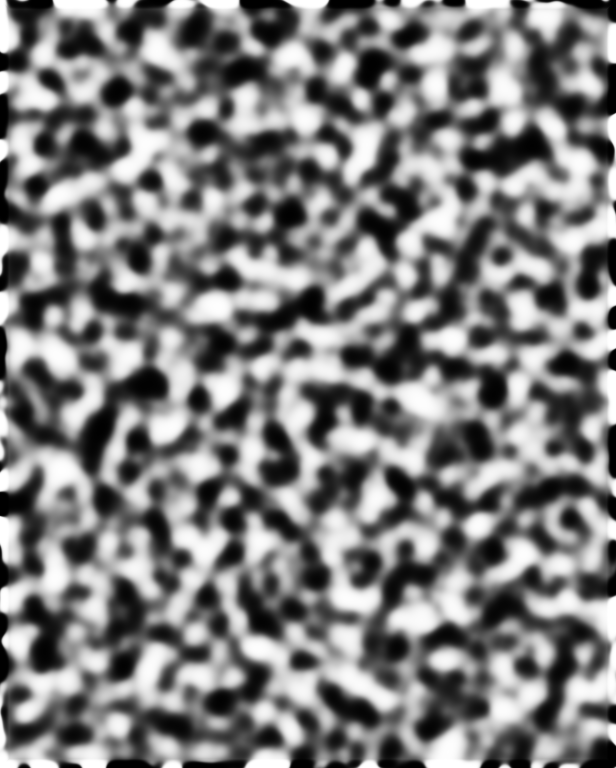
A Shadertoy shader for this texture:

```glsl
// Soft, blurred grey noise: smooth black and white blotches with a crisp border.

const float TAU = 6.2831853;
const float NOISE_SIGMA = 0.216;    // standard deviation of gradientNoise
const float CONTRAST = 0.83;        // spreads the greys evenly from black to white
const float BORDER_WIDTH = 0.016;   // in canvas widths
const float BORDER_GAIN = 5.0;

float hash(vec2 cell) {
    vec3 p = fract(cell.xyx * vec3(0.1031, 0.1030, 0.0973));
    p += dot(p, p.yzx + 33.33);
    return fract((p.x + p.y) * p.z);
}

// Slope of a unit gradient at a lattice corner, seen from an offset.
float cornerSlope(vec2 corner, vec2 offset) {
    float angle = TAU * hash(corner);
    return dot(vec2(cos(angle), sin(angle)), offset);
}

float gradientNoise(vec2 p) {
    vec2 cell = floor(p);
    vec2 f = p - cell;
    vec2 fade = f * f * f * (f * (f * 6.0 - 15.0) + 10.0);
    vec2 e = vec2(1.0, 0.0);
    float bottom = mix(cornerSlope(cell, f),
                       cornerSlope(cell + e.xy, f - e.xy), fade.x);
    float top = mix(cornerSlope(cell + e.yx, f - e.yx),
                    cornerSlope(cell + e.xx, f - e.xx), fade.x);
    return mix(bottom, top, fade.y);
}

// One noise layer, turned so that its lattice does not line up with the others.
float layer(vec2 p, float cells, float angle, vec2 shift) {
    float c = cos(angle), s = sin(angle);
    return gradientNoise(mat2(c, s, -s, c) * p * cells + shift);
}

// Blend of fine grains and broader patches, scaled to unit deviation.
float blotches(vec2 p) {
    vec3 weights = vec3(1.0, 0.85, 0.55);
    vec3 layers = vec3(layer(p, 24.0, 0.35, vec2(60.3, 41.7)),
                       layer(p, 21.0, 1.15, vec2(95.6, 73.2)),
                       layer(p, 11.5, 0.75, vec2(37.4, 118.9)));
    return dot(layers, weights) / (NOISE_SIGMA * length(weights));
}

float borderDistance(vec2 p, vec2 size) {
    vec2 d = min(p, size - p);
    return min(d.x, d.y);
}

void mainImage(out vec4 fragColor, in vec2 fragCoord) {
    vec2 p = fragCoord / iResolution.x;
    vec2 size = iResolution.xy / iResolution.x;

    // The rim hardens into black and white dashes.
    float rim = 1.0 - smoothstep(0.0, BORDER_WIDTH, borderDistance(p, size));
    float gain = CONTRAST * (1.0 + BORDER_GAIN * rim);

    float grey = 0.5 + 0.5 * tanh(gain * blotches(p));
    fragColor = vec4(vec3(grey), 1.0);
}
```
